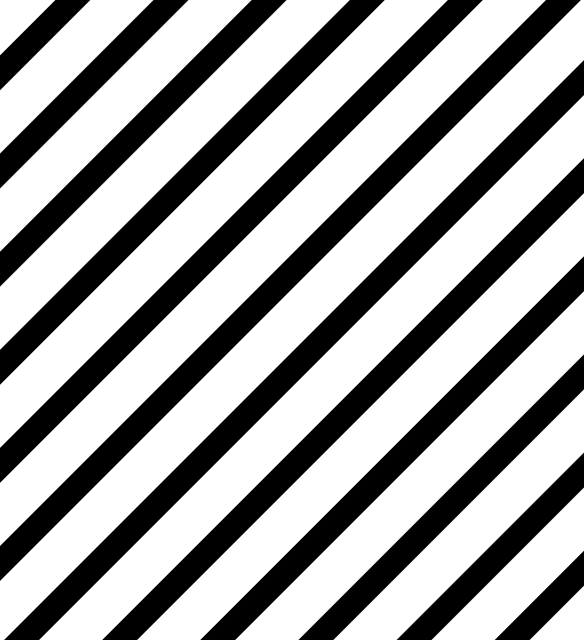
A WebGL 2 fragment shader for this pattern:

```glsl
#version 300 es
precision highp float;

uniform vec2 u_resolution;
out vec4 fragColor;

// Lengths are fractions of the canvas height, measured along an edge.
#define STRIPE_PERIOD 0.1533
#define STRIPE_WIDTH 0.0546
#define FIRST_CENTRE 0.1139
#define STRIPE_COLOUR vec3(0.0)
#define GROUND_COLOUR vec3(1.0)

// Signed distance to the nearest diagonal stripe, negative inside.
float stripeDistance(vec2 p) {
    float along = p.x + 1.0 - p.y - FIRST_CENTRE;
    float offset = (fract(along / STRIPE_PERIOD + 0.5) - 0.5) * STRIPE_PERIOD;
    return (abs(offset) - 0.5 * STRIPE_WIDTH) * inversesqrt(2.0);
}

void main() {
    vec2 p = gl_FragCoord.xy / u_resolution.y;

    // Blend the edge across one pixel.
    float coverage = clamp(0.5 - stripeDistance(p) * u_resolution.y, 0.0, 1.0);
    fragColor = vec4(mix(GROUND_COLOUR, STRIPE_COLOUR, coverage), 1.0);
}
```
